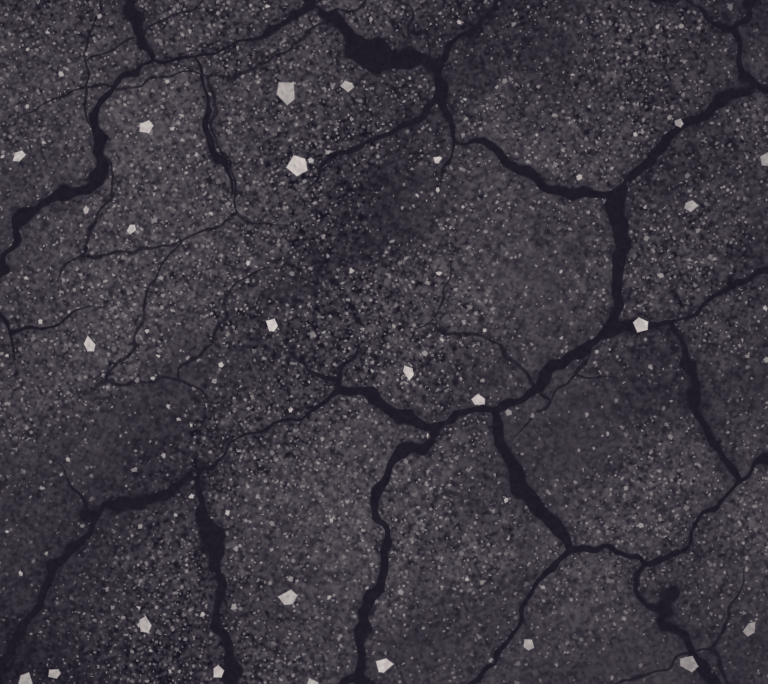
A Shadertoy shader for this texture:

```glsl
#define CRACK_CELLS 3.5
#define CRACK_WIDTH 0.0072
#define HAIRLINE_WIDTH 0.0026
#define GRAIN_SIZE 0.0068
#define GRAIN_SHARE 0.62
#define PEBBLE_SHARE 0.17
#define STONE_SHARE 0.38
#define BASE_TONE 0.165
#define FINE_CONTRAST 0.32
#define DARK_COLOR vec3(0.095, 0.080, 0.125)
#define PALE_COLOR vec3(0.820, 0.790, 0.775)

float hash(vec2 p) {
    return fract(sin(dot(p, vec2(127.1, 311.7))) * 43758.5453);
}

vec2 hash2(vec2 p) {
    return vec2(hash(p), hash(p + 57.3));
}

vec2 rotate(vec2 p, float angle) {
    float c = cos(angle), s = sin(angle);
    return vec2(c * p.x + s * p.y, c * p.y - s * p.x);
}

float noise(vec2 p) {
    vec2 i = floor(p), f = fract(p);
    f = f * f * (3.0 - 2.0 * f);
    return mix(mix(hash(i), hash(i + vec2(1, 0)), f.x),
               mix(hash(i + vec2(0, 1)), hash(i + vec2(1, 1)), f.x), f.y);
}

float fbm(vec2 p) {
    float sum = 0.0, amp = 0.533;
    for (int i = 0; i < 4; i++) {
        sum += amp * noise(p);
        p = rotate(p, 0.6) * 2.03 + 17.0;
        amp *= 0.5;
    }
    return sum;
}

// Distance to the nearest border between jittered cells
float cellBorder(vec2 p) {
    vec2 base = floor(p), nearest = vec2(0);
    float best = 9.0, border = 9.0;
    for (int y = -1; y <= 1; y++)
    for (int x = -1; x <= 1; x++) {
        vec2 c = base + vec2(x, y);
        vec2 r = c + 0.1 + 0.8 * hash2(c) - p;
        if (dot(r, r) < best) { best = dot(r, r); nearest = r; }
    }
    for (int y = -2; y <= 2; y++)
    for (int x = -2; x <= 2; x++) {
        vec2 c = base + vec2(x, y);
        vec2 r = c + 0.1 + 0.8 * hash2(c) - p;
        vec2 gap = r - nearest;
        if (dot(gap, gap) > 1e-4)
            border = min(border, dot(0.5 * (r + nearest), normalize(gap)));
    }
    return border;
}

// Angular chips, one per chosen cell: x = coverage, y = random shade
vec2 chips(vec2 p, float size, float share, vec2 radii, float px) {
    p /= size;
    vec2 id = floor(p);
    float r = mix(radii.x, radii.y, hash(id + 3.7));
    float margin = min(1.3 * r, 0.45);
    vec2 q = fract(p) - mix(vec2(margin), vec2(1.0 - margin), hash2(id + 9.1));
    q = rotate(q, 6.283 * hash(id + 21.4));
    q.x *= 0.8 + 0.6 * hash(id + 31.9);
    float d = -9.0;
    for (int k = 0; k < 5; k++) {
        float jitter = hash(id + 5.3 * float(k));
        float a = 1.257 * (float(k) + 0.5 * jitter);
        d = max(d, dot(q, vec2(cos(a), sin(a))) - r * (0.65 + 0.5 * jitter));
    }
    float cover = 1.0 - smoothstep(-px, px, d * size);
    return vec2(cover * step(hash(id + 41.2), share), hash(id + 63.8));
}

void mainImage(out vec4 fragColor, in vec2 fragCoord) {
    float px = 1.0 / iResolution.y;
    vec2 p = fragCoord * px;

    // Ground: broad stains, diagonal streaks and fine grit
    vec2 along = rotate(p, 0.72);
    float stain = fbm(p * 4.0 + 8.0);
    float streak = fbm(along * vec2(2.5, 7.0) + 31.0);
    float gritty = smoothstep(0.36, 0.66, 0.5 * (streak + fbm(p * 5.0 + 50.0)));
    float fine = 0.6 * noise(rotate(p, 0.4) * 240.0) + 0.4 * noise(rotate(p, 1.1) * 130.0);
    float tone = BASE_TONE + 0.22 * (stain - 0.5) + 0.13 * (streak - 0.5);
    tone += (fine - 0.47) * FINE_CONTRAST * (0.6 + 0.7 * gritty);

    // Small pale grains, denser in gritty patches
    for (int i = 0; i < 3; i++) {
        float k = float(i);
        vec2 g = rotate(p, 0.5 + 0.9 * k) + 3.0 + 7.0 * k;
        float share = GRAIN_SHARE * (0.12 + 0.88 * gritty) / (1.0 + 0.5 * k);
        vec2 grain = chips(g, GRAIN_SIZE * (1.0 + 0.35 * k), share, vec2(0.14, 0.3), px);
        tone = mix(tone, 0.26 + 0.5 * grain.y * grain.y, 0.85 * grain.x);
    }

    // Wide cracks and partial hairlines, with ragged paths
    vec2 warp = vec2(fbm(p * 7.0), fbm(p * 7.0 + 40.0)) - 0.5;
    vec2 ragged = vec2(noise(p * 45.0), noise(p * 45.0 + 70.0)) - 0.5;
    vec2 path = rotate(p + 0.13 * warp + 0.012 * ragged, 0.72) * vec2(0.8, 1.12);
    float crack = cellBorder(path * CRACK_CELLS + 4.0) / CRACK_CELLS;
    float hairline = cellBorder(path * 4.6 + 27.0) / 4.6;
    float open = smoothstep(0.16, 0.42, noise(p * 3.2 + 12.0));
    float width = CRACK_WIDTH * open * (0.3 + 1.1 * noise(p * 9.0 + 5.0));
    width += 0.002 * open * (noise(p * 110.0) - 0.5);
    float thin = HAIRLINE_WIDTH * smoothstep(0.45, 0.7, noise(p * 4.0 + 90.0));
    float soft = 1.3 * px;
    float gap = (1.0 - smoothstep(-soft, soft, crack - width)) * smoothstep(0.0, 0.002, width);
    float slit = (1.0 - smoothstep(-soft, soft, hairline - thin)) * smoothstep(0.0, 0.0015, thin);
    tone *= 1.0 - 0.28 * open * (1.0 - smoothstep(0.0, 0.022, crack));
    tone = mix(tone, 0.015 + 0.05 * fine, max(gap, 0.8 * slit));

    // Pebbles and larger pale stones
    vec2 pebble = chips(rotate(p, 0.3) + 5.0, 0.034, PEBBLE_SHARE, vec2(0.06, 0.13), px);
    tone = mix(tone, 0.4 + 0.45 * pebble.y, pebble.x * (1.0 - 0.8 * gap));
    vec2 stone = chips(rotate(p, 0.9) + 11.0, 0.13, STONE_SHARE, vec2(0.045, 0.105), px);
    tone = mix(tone, 0.72 + 0.28 * stone.y + 0.25 * (fine - 0.5), stone.x);

    // Gentle darkening toward the corners
    vec2 centered = fragCoord / iResolution.xy - 0.5;
    tone *= 1.06 - 0.35 * dot(centered, centered);
    fragColor = vec4(mix(DARK_COLOR, PALE_COLOR, clamp(tone, 0.0, 1.0)), 1.0);
}
```
